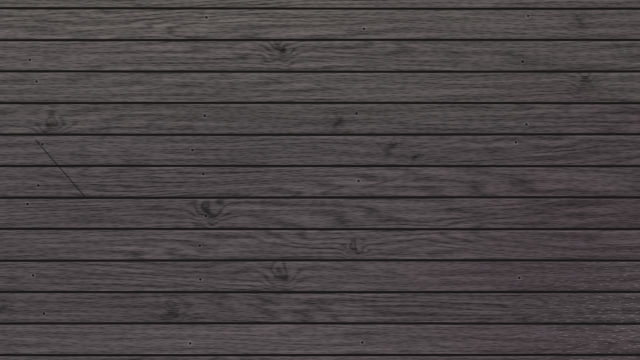
Reproduce this texture procedurally as a Shadertoy shader.

```glsl
// Dark weathered horizontal timber planks with wavy grain, knots, nails and narrow black gaps.
#define PITCH 0.0875          // plank height, about 11.4 planks down the canvas
#define FIRST_GAP 0.0139      // height of the lowest gap
#define GAP_HALF 0.0023       // half width of a gap
#define RINGS 5.0             // growth rings across a plank
#define RING_WARP 3.2         // how strongly the rings bend
#define GRAIN 0.13            // ring contrast
#define STREAK 0.17           // fine fibre contrast
#define PORE 0.15             // pore darkness
#define WOOD_TOP vec3(0.345, 0.328, 0.322)
#define WOOD_LOW vec3(0.302, 0.279, 0.290)
#define STAIN vec3(0.235, 0.200, 0.215)
#define GAP_COLOR vec3(0.100, 0.092, 0.092)

float hash(vec2 p) {
    p = fract(p * vec2(0.1031, 0.1137));
    p += dot(p, p.yx + 33.33);
    return fract((p.x + p.y) * p.x * 43.7);
}

// Layered, domain-warped sines, roughly -1 to 1
float waves(vec2 p) {
    float sum = 0.0, amp = 0.6;
    for (int i = 0; i < 4; i++) {
        p += 0.7 * sin(p.yx * 1.4 + 1.7);
        sum += amp * sin(p.x) * cos(p.y);
        p = mat2(1.3, 1.1, -1.1, 1.3) * p + 2.3;
        amp *= 0.55;
    }
    return sum;
}

// Cellular noise: distance to the nearest scattered point
float cells(vec2 p) {
    vec2 cell = floor(p);
    float nearest = 2.0;
    for (int j = -1; j <= 1; j++)
    for (int i = -1; i <= 1; i++) {
        vec2 c = cell + vec2(i, j);
        vec2 point = c + vec2(hash(c + 7.0), hash(c + 91.0));
        nearest = min(nearest, distance(p, point));
    }
    return nearest;
}

float segmentDistance(vec2 p, vec2 a, vec2 b) {
    vec2 ab = b - a;
    return length(p - a - ab * clamp(dot(p - a, ab) / dot(ab, ab), 0.0, 1.0));
}

void mainImage(out vec4 fragColor, in vec2 fragCoord) {
    vec2 uv = fragCoord / iResolution.y;
    float px = 1.0 / iResolution.y;
    float aspect = iResolution.x / iResolution.y;

    // Plank index and height within the plank
    float v = (uv.y - FIRST_GAP + 0.0006 * sin(uv.x * 2.6 + uv.y * 30.0)) / PITCH;
    float id = floor(v) + 3.0;
    float t = fract(v);
    vec2 local = vec2(uv.x, t * PITCH);

    // Knots bend the rings around them
    float knotBend = 0.0, knotDark = 0.0;
    for (int k = 0; k < 2; k++) {
        vec2 seed = vec2(id * 3.7 + 5.0, float(k) * 19.0 + 11.0);
        float present = step(0.45, hash(seed));
        vec2 center = vec2(aspect * hash(seed + 23.0), PITCH * mix(0.25, 0.75, hash(seed + 41.0)));
        float size = mix(0.010, 0.022, hash(seed + 67.0));
        vec2 d = (local - center) / size;
        d += 0.35 * sin(d.yx * 2.3 + id);
        float r2 = dot(d * vec2(0.8, 1.0), d * vec2(0.8, 1.0));
        knotBend += present * 2.2 * exp(-r2 * 0.35);
        knotDark += present * (0.22 * exp(-r2 * 2.0) + 0.10 * exp(-r2 * 0.3));
    }

    // Growth rings, fading where they become too fine to resolve
    float ring = t * RINGS + knotBend
               + RING_WARP * waves(vec2(uv.x * 2.1 + id * 17.3, t * 1.4 + id * 5.1));
    float figure = smoothstep(-0.5, 0.6, waves(vec2(uv.x * 1.7 + id * 9.0, id * 2.7)));
    float fade = 1.0 - smoothstep(0.25, 0.65, fwidth(ring));
    float lines = sin(6.2832 * ring);
    lines = (lines - 0.5 * lines * lines + 0.25) * fade * mix(0.3, 1.0, figure);

    // Fibres, pores and broad wear
    float fibre = waves(vec2(uv.x * 7.0 + id * 13.0, uv.y * 210.0));
    float pores = 1.0 - smoothstep(0.12, 0.5, cells(vec2(uv.x * 34.0 + id * 5.0, uv.y * 170.0)));
    float wear = waves(uv * vec2(2.5, 6.0) + id * 4.0);
    float shade = 1.03 + GRAIN * lines + STREAK * fibre - PORE * pores + 0.05 * wear;
    shade += 0.10 * (hash(vec2(id, 53.0)) - 0.5) - knotDark;

    // Warm top, purple stain towards the lower right
    vec3 color = mix(WOOD_LOW, WOOD_TOP, smoothstep(0.35, 1.0, uv.y));
    float stain = smoothstep(0.5, 1.0, uv.x / aspect) * (1.0 - 0.6 * uv.y);
    color = mix(color, STAIN, clamp(stain * (0.45 + 0.6 * wear), 0.0, 0.7));
    color *= shade;

    // Pale flecks where the finish has worn off
    float fleck = 1.0 - smoothstep(0.08, 0.22, cells(vec2(uv.x * 28.0, uv.y * 110.0) + 40.0));
    color += 0.10 * fleck * smoothstep(0.72, 1.0, uv.x / aspect) * smoothstep(0.45, 0.1, uv.y);

    // Nail heads in columns, with a pale rim
    float column = round((uv.x - 0.10) / 0.45);
    vec2 nailSeed = vec2(column + 8.0, id + 31.0);
    vec2 nail = vec2(0.10 + 0.45 * column + 0.05 * (hash(nailSeed) - 0.5),
                     PITCH * mix(0.3, 0.8, hash(nailSeed + 17.0)));
    float nailD = distance(local, nail);
    float shown = step(0.4, hash(nailSeed + 59.0));
    color += 0.05 * shown * (1.0 - smoothstep(0.0, 0.0015 + px, abs(nailD - 0.005)));
    color *= 1.0 - 0.6 * shown * (1.0 - smoothstep(0.0012, 0.0025 + px, nailD));

    // One long scratch across neighbouring planks
    float scratch = segmentDistance(uv, vec2(0.10, 0.61), vec2(0.235, 0.455));
    color *= 1.0 - 0.35 * (1.0 - smoothstep(0.0005, 0.0008 + px, scratch));

    // Gaps with a soft shadow and a faint lit edge below each one
    float edge = min(t, 1.0 - t) * PITCH;
    color *= 1.0 - 0.30 * exp(-max(edge - GAP_HALF, 0.0) / 0.0016);
    color += 0.03 * exp(-pow(((1.0 - t) * PITCH - 0.0065) / 0.002, 2.0));
    color = mix(GAP_COLOR, color, smoothstep(GAP_HALF - 0.5 * px, GAP_HALF + 0.7 * px, edge));

    fragColor = vec4(clamp(color, 0.0, 1.0), 1.0);
}
```
